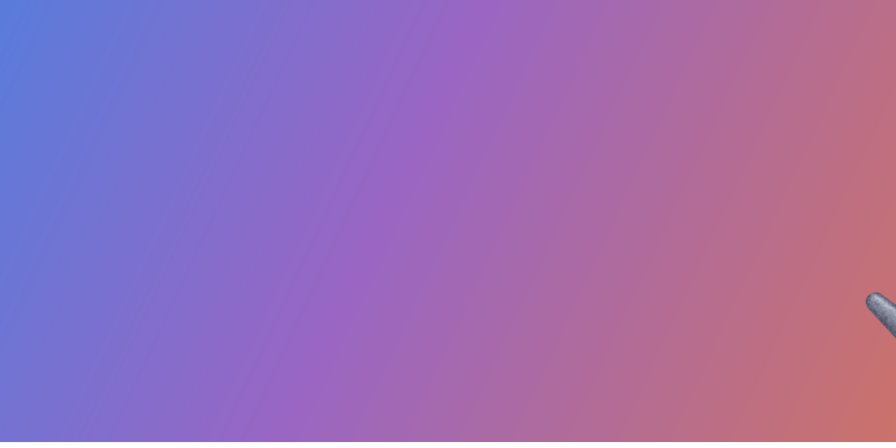
Write a Shadertoy shader that draws this background.

```glsl
#define BLUE vec3(0.350, 0.485, 0.860)
#define PURPLE vec3(0.600, 0.400, 0.768)
#define CORAL vec3(0.795, 0.446, 0.415)
#define HORN_DARK vec3(0.36, 0.36, 0.43)
#define HORN_LIGHT vec3(0.58, 0.60, 0.66)
#define GRADIENT_DIR vec2(0.9063, -0.4226)
#define PURPLE_STOP 0.433
#define STRIP_HEIGHT 0.0130
#define HORN_TIP vec2(-0.0455, 0.3255)
#define HORN_AXIS vec2(0.750, -0.661)
#define HORN_RADIUS 0.0220
#define HORN_TAPER 0.10

float hash(vec2 p) {
    vec3 q = fract(p.xyx * 0.1031);
    q += dot(q, q.yzx + 33.33);
    return fract((q.x + q.y) * q.z);
}

float valueNoise(vec2 p) {
    vec2 cell = floor(p), f = fract(p);
    f = f * f * (3.0 - 2.0 * f);
    float low = mix(hash(cell), hash(cell + vec2(1, 0)), f.x);
    float high = mix(hash(cell + vec2(0, 1)), hash(cell + vec2(1, 1)), f.x);
    return mix(low, high, f.y);
}

// Slanted three-stop gradient, from the top left to the bottom right
vec3 backdrop(vec2 p, float aspect) {
    vec2 start = vec2(0.0, 1.0);
    vec2 end = vec2(aspect, STRIP_HEIGHT);
    float t = dot(p - start, GRADIENT_DIR) / dot(end - start, GRADIENT_DIR);
    vec3 cool = mix(BLUE, PURPLE, clamp(t / PURPLE_STOP, 0.0, 1.0));
    return mix(cool, CORAL, clamp((t - PURPLE_STOP) / (1.0 - PURPLE_STOP), 0.0, 1.0));
}

// Tapered grey tip leaving through the right edge
vec3 addHorn(vec3 color, vec2 p, float pixel) {
    vec2 rel = p - HORN_TIP;
    float along = max(dot(rel, HORN_AXIS), 0.0);
    float radius = HORN_RADIUS + HORN_TAPER * along;
    float dist = length(rel - HORN_AXIS * along) - radius;
    float across = dot(rel, vec2(-HORN_AXIS.y, HORN_AXIS.x)) / radius;

    // Rounded shading, a soft sheen and fine speckles
    float light = smoothstep(-1.1, 0.5, across) * smoothstep(0.0, -0.5 * radius, dist);
    vec3 horn = mix(HORN_DARK, HORN_LIGHT, light);
    horn += 0.10 * smoothstep(0.4, 0.0, abs(across - 0.45));
    horn += 0.12 * (valueNoise(rel * 240.0) - 0.5);
    return mix(color, horn, smoothstep(pixel, -pixel, dist));
}

void mainImage(out vec4 fragColor, in vec2 fragCoord) {
    float pixel = 1.0 / iResolution.y;
    float aspect = iResolution.x * pixel;
    vec2 p = fragCoord * pixel;

    vec3 color = backdrop(p, aspect);
    color = addHorn(color, p - vec2(aspect, 0.0), pixel);

    // White strip along the bottom
    float strip = smoothstep(0.5 * pixel, -0.5 * pixel, p.y - STRIP_HEIGHT);
    fragColor = vec4(mix(color, vec3(1.0), strip), 1.0);
}
```
